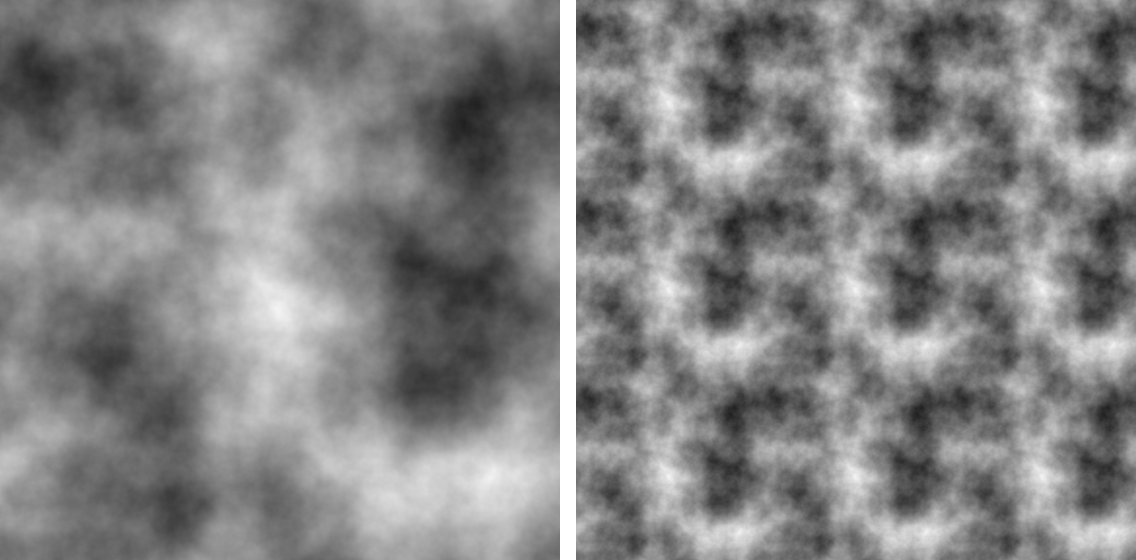
Left: one tile. Right: repeated 3 by 3.
A three.js fragment shader for this texture:

```glsl
varying vec2 vUv;

const float BASE_CELLS = 3.0;     // noise cells across the tile, first octave
const int   OCTAVES = 7;
const float GAIN = 0.5;           // amplitude ratio between octaves
const float MEAN_GREY = 0.51;
const float CONTRAST = 0.57;
const float SEED = 17.0;
const vec2  OCTAVE_SHIFT = vec2(0.37, 0.71);  // keeps the lattices apart

// Sine-free hash giving two values in 0..1
vec2 hash2(vec3 p) {
  p = fract(p * vec3(0.1031, 0.1030, 0.0973));
  p += dot(p, p.yzx + 33.33);
  return fract((p.xx + p.yz) * p.zy);
}

// Unit gradient of a lattice corner, wrapped to the period
vec2 cornerGradient(vec2 corner, float period, float seed) {
  vec2 wrapped = floor(mod(corner + 0.5, period));
  return normalize(hash2(vec3(wrapped + 1.0, seed)) - 0.5);
}

float cornerRamp(vec2 cell, vec2 local, vec2 corner, float period, float seed) {
  return dot(cornerGradient(cell + corner, period, seed), local - corner);
}

// Periodic gradient noise with quintic blending
float gradientNoise(vec2 p, float period, float seed) {
  vec2 cell = floor(p);
  vec2 f = p - cell;
  vec2 blend = f * f * f * (f * (f * 6.0 - 15.0) + 10.0);
  float bottom = mix(cornerRamp(cell, f, vec2(0.0, 0.0), period, seed),
                     cornerRamp(cell, f, vec2(1.0, 0.0), period, seed), blend.x);
  float top = mix(cornerRamp(cell, f, vec2(0.0, 1.0), period, seed),
                  cornerRamp(cell, f, vec2(1.0, 1.0), period, seed), blend.x);
  return mix(bottom, top, blend.y);
}

// Octaves double a whole number of cells, so every layer tiles
float cloudNoise(vec2 uv) {
  float sum = 0.0;
  float amplitude = 1.0;
  float period = BASE_CELLS;
  for (int i = 0; i < OCTAVES; i++) {
    float layer = float(i);
    vec2 p = uv * period + OCTAVE_SHIFT * layer;
    sum += amplitude * gradientNoise(p, period, SEED + layer * 7.0);
    amplitude *= GAIN;
    period *= 2.0;
  }
  return sum;
}

void main() {
  float grey = MEAN_GREY + CONTRAST * cloudNoise(vUv);
  gl_FragColor = vec4(vec3(clamp(grey, 0.0, 1.0)), 1.0);
}
```
